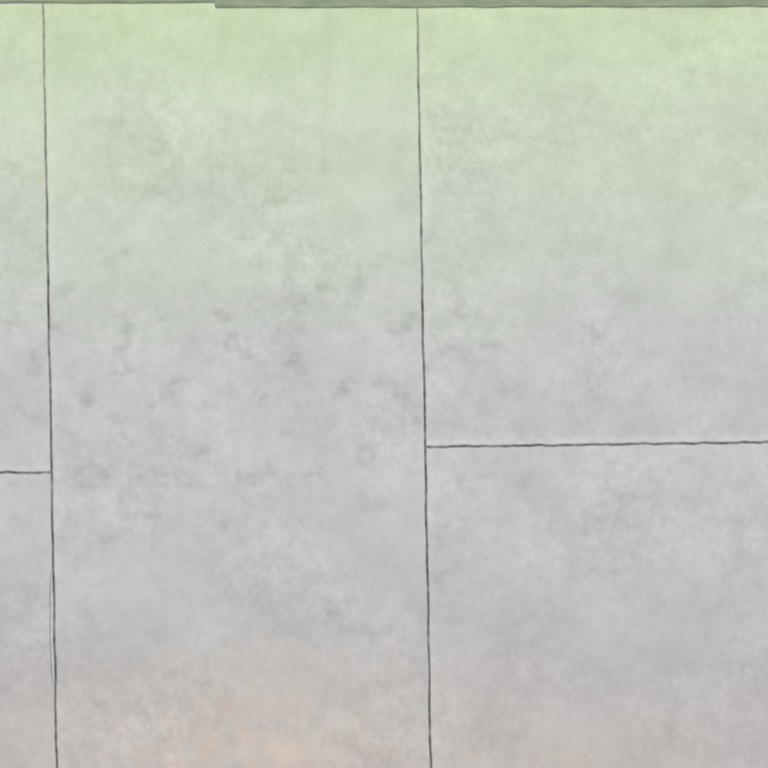
Write a WebGL 1 fragment shader that draws this texture.

```glsl
precision highp float;

uniform vec2 u_resolution;

// Layout, in canvas units
const float COLUMN_PITCH = 0.487;
const float SEAM_X_BOTTOM = 0.074;
const float SEAM_X_TOP = 0.056;
const float SEAM_HALF_WIDTH = 0.0013;
const float JOINT_HALF_WIDTH = 0.0015;
const float JOINT_Y = 0.4015;
const float JOINT_STEP = 0.0165;
const float JOINT_SLOPE = 0.007;
const float TOP_EDGE_LEFT = 0.9955;
const float TOP_EDGE_RIGHT = 0.989;
const float TOP_EDGE_STEP_X = 0.28;

// Surface strength
const float GRAIN = 0.055;
const float SPECKLE = 0.040;
const float MOTTLE = 0.050;
const float STAIN = 0.075;
const float LINE_BLUR = 0.0017;

const vec3 GREEN_TOP = vec3(0.798, 0.855, 0.720);
const vec3 GREEN_PALE = vec3(0.797, 0.832, 0.760);
const vec3 GREY_MIDDLE = vec3(0.768, 0.775, 0.773);
const vec3 GREY_BOTTOM = vec3(0.742, 0.730, 0.725);
const vec3 WARM_PATCH = vec3(0.820, 0.760, 0.712);
const vec3 SEAM_COLOR = vec3(0.36, 0.36, 0.35);
const vec3 TOP_GAP_COLOR = vec3(0.58, 0.63, 0.52);

vec2 gradientAt(vec2 cell) {
  float h = fract(sin(dot(cell, vec2(127.1, 311.7))) * 43758.5);
  return vec2(cos(h * 6.2832), sin(h * 6.2832));
}

float gradientNoise(vec2 p) {
  vec2 i = floor(p);
  vec2 f = p - i;
  vec2 u = f * f * f * (f * (f * 6.0 - 15.0) + 10.0);
  vec2 e = vec2(1.0, 0.0);
  float low = mix(dot(gradientAt(i), f), dot(gradientAt(i + e.xy), f - e.xy), u.x);
  float high = mix(dot(gradientAt(i + e.yx), f - e.yx), dot(gradientAt(i + e.xx), f - e.xx), u.x);
  return mix(low, high, u.y);
}

float fbm(vec2 p) {
  float sum = 0.0;
  float amplitude = 0.6;
  for (int i = 0; i < 4; i++) {
    sum += amplitude * gradientNoise(p);
    p = mat2(1.6, 1.2, -1.2, 1.6) * p + 7.3;
    amplitude *= 0.55;
  }
  return sum;
}

// Soft line coverage at a signed distance from its centre
float line(float d, float halfWidth, float pixel) {
  float blur = max(LINE_BLUR, 0.75 * pixel);
  return 1.0 - smoothstep(halfWidth - blur, halfWidth + blur, abs(d));
}

vec3 washColor(vec2 p) {
  float y = p.y + 0.10 * fbm(p * 4.0);
  vec3 color = mix(GREY_BOTTOM, GREY_MIDDLE, smoothstep(0.02, 0.42, y));
  color = mix(color, GREEN_PALE, smoothstep(0.45, 0.86, y));
  color = mix(color, GREEN_TOP, smoothstep(0.80, 1.0, y));
  vec2 warm = (p - vec2(0.33, 0.02)) / vec2(0.20, 0.10);
  vec2 warmRight = (p - vec2(0.72, 0.0)) / vec2(0.16, 0.05);
  float warmth = 0.7 * exp(-dot(warm, warm)) + 0.35 * exp(-dot(warmRight, warmRight));
  return mix(color, WARM_PATCH, warmth * clamp(0.85 + 1.3 * fbm(p * 28.0), 0.0, 1.3));
}

void main() {
  vec2 p = gl_FragCoord.xy / u_resolution;
  float pixel = 1.0 / min(u_resolution.x, u_resolution.y);

  // Leaning columns of slabs
  float wobble = 0.0012 * gradientNoise(vec2(p.y * 22.0, 4.5));
  float seamX = mix(SEAM_X_BOTTOM, SEAM_X_TOP, p.y) + wobble;
  float across = (p.x - seamX) / COLUMN_PITCH;
  float column = floor(across);
  float seam = floor(across + 0.5);
  float seamDistance = (across - seam) * COLUMN_PITCH;

  // Cross joints in every other column
  float jointY = JOINT_Y + JOINT_STEP * column
    + JOINT_SLOPE * max(column, 0.0) * (across - column)
    + 0.0016 * gradientNoise(vec2(p.x * 70.0, 8.5));
  float jointDistance = p.y - jointY;
  float hasJoint = mod(column, 2.0);

  // Mottled stone, different on each slab
  float slab = column + 5.0 * hasJoint * step(0.0, jointDistance);
  vec2 q = p + slab * vec2(3.7, 1.9);
  vec3 color = washColor(p);
  float patchiness = 0.8 + 0.9 * gradientNoise(q * 7.0);
  color += MOTTLE * fbm(q * vec2(9.0, 11.0));
  color += GRAIN * patchiness * fbm(q * vec2(46.0, 42.0));
  color += SPECKLE * patchiness * fbm(q * vec2(125.0, 105.0));
  vec2 worn = (p - vec2(0.30, 0.52)) / vec2(0.40, 0.24);
  float stain = smoothstep(0.06, 0.50, fbm(q * vec2(22.0, 25.0)));
  color -= STAIN * stain * (0.2 + 0.8 * exp(-dot(worn, worn)));

  // Pale rims beside the grooves
  color += 0.012 * exp(-pow((seamDistance - 0.006) / 0.004, 2.0));
  color += 0.03 * hasJoint * exp(-pow((jointDistance - 0.006) / 0.004, 2.0));

  // Ragged grooves, fainter towards the top, with a hairline split low on the first seam
  float wear = 0.88 + 0.45 * gradientNoise(p * 75.0) + 0.3 * gradientNoise(p * 24.0);
  float ragged = 0.0006 * gradientNoise(p * 110.0);
  float groove = line(seamDistance, SEAM_HALF_WIDTH + ragged, pixel)
    * mix(1.0, 0.6, smoothstep(0.45, 1.0, p.y));
  groove = max(groove, 0.85 * hasJoint * line(jointDistance, JOINT_HALF_WIDTH + ragged, pixel));
  float split = smoothstep(0.08, 0.13, p.y) * (1.0 - smoothstep(0.22, 0.29, p.y));
  float hairline = line(seamDistance + 0.0055 * split, 0.0004, pixel);
  groove = max(groove, 0.6 * split * hairline * (1.0 - step(0.5, abs(seam))));
  color = mix(color, SEAM_COLOR, clamp(groove * wear, 0.0, 1.0));

  // Stepped gap along the top edge
  float stepBlend = smoothstep(-pixel, pixel, p.x - TOP_EDGE_STEP_X);
  float topDistance = p.y - mix(TOP_EDGE_LEFT, TOP_EDGE_RIGHT, stepBlend)
    - 0.002 * (p.x - TOP_EDGE_STEP_X) - 0.001 * gradientNoise(vec2(p.x * 30.0, 2.5));
  vec3 gapColor = TOP_GAP_COLOR + 0.10 * fbm(p * vec2(30.0, 90.0));
  gapColor = mix(gapColor, SEAM_COLOR, 0.55 * wear * line(topDistance - 0.0012, 0.0012, pixel));
  color = mix(color, gapColor, smoothstep(-0.0018, 0.0018, topDistance));

  gl_FragColor = vec4(color, 1.0);
}
```
